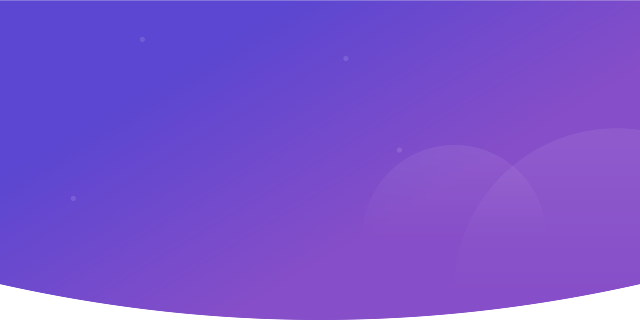
Write a Shadertoy shader that draws this background.

```glsl
// Violet banner with a curved lower edge, two fading discs and four faint dots.

const vec3 BLUE = vec3(0.355, 0.277, 0.820);
const vec3 PURPLE = vec3(0.527, 0.306, 0.785);
const vec3 WHITE = vec3(1.0);

// Coverage of the region where the signed distance is negative.
float fillMask(float dist, float pixel) {
    return 1.0 - smoothstep(-0.5 * pixel, 0.5 * pixel, dist);
}

float discMask(vec2 p, vec2 center, float radius, float pixel) {
    return fillMask(length(p - center) - radius, pixel);
}

// Disc that is brightest at its top and fades out at its middle.
float fadingDisc(vec2 p, vec2 center, float radius, float strength, float pixel) {
    float fade = clamp((p.y - center.y) / radius, 0.0, 1.0);
    return strength * fade * discMask(p, center, radius, pixel);
}

// Slanted blend with flat colour at both ends.
vec3 backdrop(vec2 p) {
    float slant = p.x + 1.65 * (1.0 - p.y);
    return mix(BLUE, PURPLE, clamp((slant - 0.89) / 1.48, 0.0, 1.0));
}

// Approximate distance below the parabolic lower edge.
float curveDistance(vec2 p) {
    float offset = p.x - 1.0;
    float slope = 0.224 * offset;
    return (0.112 * offset * offset - p.y) / sqrt(1.0 + slope * slope);
}

void mainImage(out vec4 fragColor, in vec2 fragCoord) {
    // Canvas units: x spans 0 to 2, y spans 0 to 1.
    vec2 p = fragCoord / iResolution.xy * vec2(2.0, 1.0);
    float pixel = 1.0 / iResolution.y;
    vec3 color = backdrop(p);

    // Overlapping discs
    color = mix(color, WHITE, fadingDisc(p, vec2(1.42, 0.260), 0.287, 0.075, pixel));
    color = mix(color, WHITE, fadingDisc(p, vec2(1.927, 0.091), 0.508, 0.075, pixel));

    // Small dots
    vec2 dots[4] = vec2[4](vec2(0.445, 0.877), vec2(1.081, 0.817),
                           vec2(1.248, 0.531), vec2(0.229, 0.380));
    for (int i = 0; i < 4; i++) {
        color = mix(color, WHITE, 0.12 * discMask(p, dots[i], 0.008, pixel));
    }

    // Pale line along the top and white below the curve
    color = mix(color, WHITE, 0.25 * fillMask(0.997 - p.y, pixel));
    color = mix(color, WHITE, 1.0 - fillMask(curveDistance(p), pixel));
    fragColor = vec4(color, 1.0);
}
```
